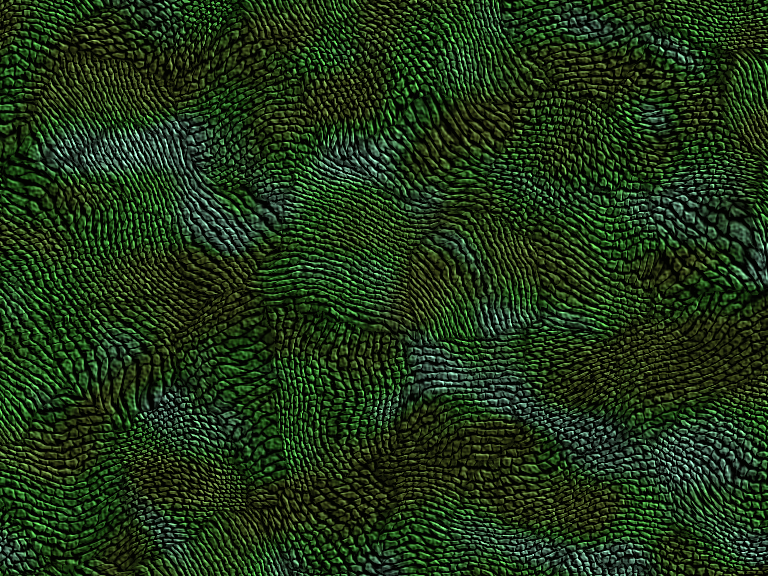
Reproduce this texture procedurally as a Shadertoy shader.

```glsl
// Reptile hide: small rough scales on a bent grid that changes direction and
// size from patch to patch. Height is lit by a finite difference from the
// upper right, and broad folds tint the skin green, olive and slate teal.

#define SCALE_COUNT vec2(56.0, 76.0)
#define PATCH_COUNT 4.6
#define PATCH_TURN 1.9
#define BEND 0.085
#define JITTER 0.48
#define RELIEF 0.84
#define BODY 0.48
#define LIGHT_STEP vec2(0.0022, 0.0022)
#define GREEN vec3(0.18, 0.49, 0.11)
#define OLIVE vec3(0.39, 0.46, 0.15)
#define TEAL vec3(0.37, 0.54, 0.46)

vec2 hash2(vec2 p) {
    vec3 a = fract(p.xyx * vec3(0.1031, 0.1030, 0.0973));
    a += dot(a, a.yzx + 33.33);
    return fract((a.xx + a.yz) * a.zy);
}

// Gradient noise, roughly -0.7 to 0.7
float corner(vec2 cell, vec2 toPoint) {
    float angle = 6.2832 * hash2(cell).x;
    return dot(vec2(cos(angle), sin(angle)), toPoint);
}

float noise(vec2 p) {
    vec2 i = floor(p), f = p - i;
    vec2 u = f * f * f * (f * (f * 6.0 - 15.0) + 10.0);
    vec2 e = vec2(1.0, 0.0);
    return mix(mix(corner(i, f), corner(i + e, f - e), u.x),
               mix(corner(i + e.yx, f - e.yx), corner(i + 1.0, f - 1.0), u.x), u.y);
}

vec2 noise2(vec2 p) {
    return vec2(noise(p), noise(p + vec2(57.3, 91.7)));
}

// Nearest patch: xy = its random values, z = distance to the seam
vec3 findPatch(vec2 p) {
    p = (p + 0.06 * noise2(p * 6.0) + 0.02 * noise2(p * 24.0)) * PATCH_COUNT;
    vec2 base = floor(p), id = base;
    float nearest = 9.0, second = 9.0;
    for (int y = -1; y <= 1; y++)
    for (int x = -1; x <= 1; x++) {
        vec2 cell = base + vec2(x, y);
        float d = length(cell + hash2(cell + 17.0) - p);
        if (d < nearest) { second = nearest; nearest = d; id = cell; }
        else second = min(second, d);
    }
    return vec3(hash2(id + 131.0), second - nearest);
}

// x = height of the hide, y = tone of the scale, z = distance to the seam
vec3 hide(vec2 p) {
    vec3 area = findPatch(p);
    float angle = (area.x - 0.66) * PATCH_TURN;
    float c = cos(angle), s = sin(angle);
    vec2 q = mat2(c, -s, s, c) * p;
    q += BEND * noise2(p * 4.0 + 7.0) + 0.025 * noise2(p * 9.0 + 3.0);

    // Staggered rows with ragged outlines
    vec2 g = q * SCALE_COUNT * mix(0.85, 1.25, fract(area.y * 7.0));
    g += JITTER * noise2(g * 0.8) + 0.2 * noise2(g * 2.3 + 5.0);
    g.x += 0.35 * mod(floor(g.y), 2.0);
    vec2 cell = floor(g), f = g - cell - 0.5;
    f.x *= mix(0.7, 1.0, area.y);

    vec2 f4 = f * f * f * f;
    float edge = sqrt(sqrt(f4.x + f4.y));
    float dome = 1.0 - smoothstep(0.23, 0.5, edge);
    dome += 0.55 * noise(p * 150.0) * (0.25 + dome);
    return vec3(dome, hash2(cell + 211.0).x, area.z);
}

float foldHeight(vec2 p) {
    p += 0.05 * noise2(p * 5.0);
    return noise(p * vec2(2.6, 3.8) + 11.0) + 0.4 * noise(p * 8.0 + 23.0);
}

void mainImage(out vec4 fragColor, in vec2 fragCoord) {
    vec2 p = fragCoord / iResolution.y + 3.0;
    vec3 skin = hide(p);

    // Broad folds
    float fold = foldHeight(p);
    float slopeX = (fold - foldHeight(p + vec2(0.03, 0.0))) * 6.0;
    float slopeY = (fold - foldHeight(p + vec2(0.0, 0.03))) * 6.0;

    // Light on the scales, eased off where patches meet
    float lit = skin.x - hide(p + LIGHT_STEP).x;
    lit *= smoothstep(0.0, 0.03, skin.z);
    float shade = max(BODY * skin.x + RELIEF * lit, 0.0);
    shade *= mix(0.8, 1.2, skin.y);
    shade *= clamp(1.0 + 0.2 * slopeY - 0.12 * slopeX, 0.6, 1.22);
    shade *= mix(0.72, 1.0, smoothstep(0.0, 0.07, skin.z));

    // Tint follows the way each fold faces
    vec3 tint = mix(GREEN, OLIVE, smoothstep(-0.4, 0.8, -slopeY + 0.4 * slopeX));
    tint = mix(tint, TEAL, smoothstep(0.1, 1.2, slopeY + 0.35 * slopeX));
    tint = mix(tint, TEAL, 0.3 * smoothstep(0.45, 1.0, shade));

    vec3 color = tint * shade + vec3(0.008, 0.013, 0.005);
    fragColor = vec4(clamp(color, 0.0, 1.0), 1.0);
}
```
